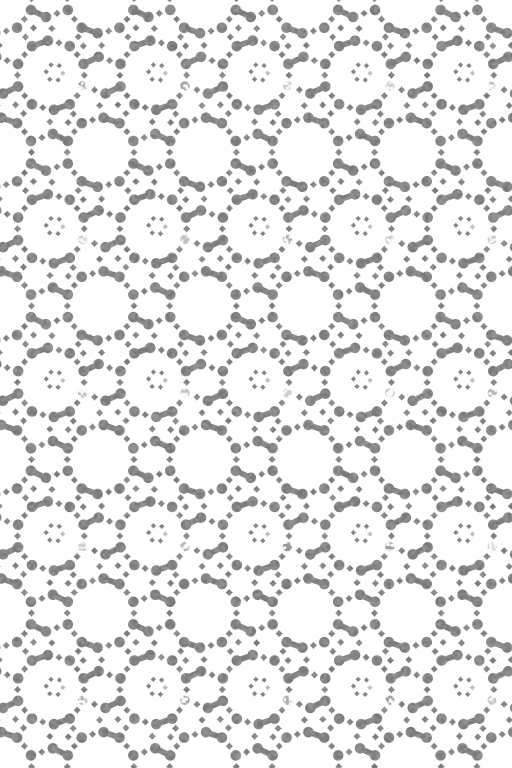
Write a WebGL 1 fragment shader that draws this pattern.

```glsl
precision highp float;
// Grey dots, bonds and diamonds in ten-fold rings, repeated 5 by 5 on white.
uniform vec2 u_resolution;

const vec2 TILE = vec2(153.6, 230.4);

float hash(vec2 p) {
  return fract(sin(dot(p, vec2(127.1, 311.7))) * 43758.5453);
}

float noise(vec2 p) {
  vec2 i = floor(p), f = fract(p);
  f = f * f * (3.0 - 2.0 * f);
  return mix(mix(hash(i), hash(i + vec2(1, 0)), f.x),
             mix(hash(i + vec2(0, 1)), hash(i + vec2(1, 1)), f.x), f.y);
}

// Offset to the nearest repeat of a point
vec2 wrap(vec2 p) {
  return mod(p + 0.5 * TILE, TILE) - 0.5 * TILE;
}

vec2 polar(float degrees_, float radius) {
  float a = radians(degrees_);
  return radius * vec2(cos(a), sin(a));
}

float dotAt(vec2 p, vec2 c) {
  return length(wrap(p - c)) - 7.9;
}

float diamondAt(vec2 p, vec2 c) {
  vec2 q = abs(wrap(p - c));
  return (q.x + q.y - 5.2) * 0.707;
}

float bond(vec2 p, vec2 a, vec2 b) {
  vec2 q = wrap(p - a), e = b - a;
  return length(q - e * clamp(dot(q, e) / dot(e, e), 0.0, 1.0)) - 4.3;
}

// One ring with its outliers, built from two half turns
float ringMotif(vec2 p) {
  float d = 1e3;
  for (int h = 0; h < 2; h++) {
    for (int k = 0; k < 5; k++) {
      float angle = 38.0 * float(k) - 57.0;
      d = min(d, dotAt(p, polar(angle, 52.0)));
      if (k < 4) d = min(d, diamondAt(p, polar(angle + 19.0, 50.0)));
    }
    vec2 outer = vec2(82.0, -27.5);
    d = min(d, dotAt(p, outer));
    d = min(d, bond(p, outer, polar(199.0, 52.0) + vec2(TILE.x, 0.0)));
    d = min(d, bond(p, polar(95.0, 52.0), polar(123.0, 52.0)));
    d = min(d, diamondAt(p, vec2(65.5, -22.0)));
    d = min(d, diamondAt(p, vec2(41.0, 57.5)));
    d = min(d, diamondAt(p, vec2(-26.0, 71.0)));
    d = min(d, diamondAt(p, vec2(1.5, 70.0)));
    p = -p;
  }
  return d;
}

void main() {
  vec2 uv = gl_FragCoord.xy / u_resolution;
  vec2 p = vec2(uv.x, 1.0 - uv.y) * TILE * 5.0 - vec2(256.0, 384.0);
  float pixel = TILE.x * 5.0 / u_resolution.x;

  // A ring and its mirrored glide copy
  float d = ringMotif(p - vec2(48.5, 74.8));
  d = min(d, ringMotif((p - vec2(127.5, 189.6)) * vec2(-1, 1)));

  // One dot in each tile is worn pale
  vec2 worn = wrap(p - vec2(21.5, 205.5));
  d = max(d, 11.0 - length(worn));
  float grey = mix(0.46, 0.59, noise(p / 4.0));
  float shade = mix(1.0, grey, clamp(0.5 - d / pixel, 0.0, 1.0));

  float wear = hash(floor(p / TILE) + 7.0);
  float fleck = smoothstep(0.3, 0.7, noise(p / 3.5 + 40.0));
  float pale = mix(mix(0.6, 0.82, wear), 0.98, fleck);
  shade = mix(shade, pale, clamp(0.5 - (length(worn) - 7.0) / pixel, 0.0, 1.0));

  // Rosette of six specks, one of them faded
  for (int k = 0; k < 6; k++) {
    vec2 c = vec2(133.0, 185.5) + polar(60.0 * float(k) + 5.0, 12.5);
    vec2 q = abs(wrap(p - c));
    float speck = (q.x + q.y - 3.9) * 0.707;
    float tone = k == 0 ? 0.75 : 0.52;
    shade = mix(shade, tone, clamp(0.5 - speck / pixel, 0.0, 1.0));
  }
  gl_FragColor = vec4(vec3(shade), 1.0);
}
```
